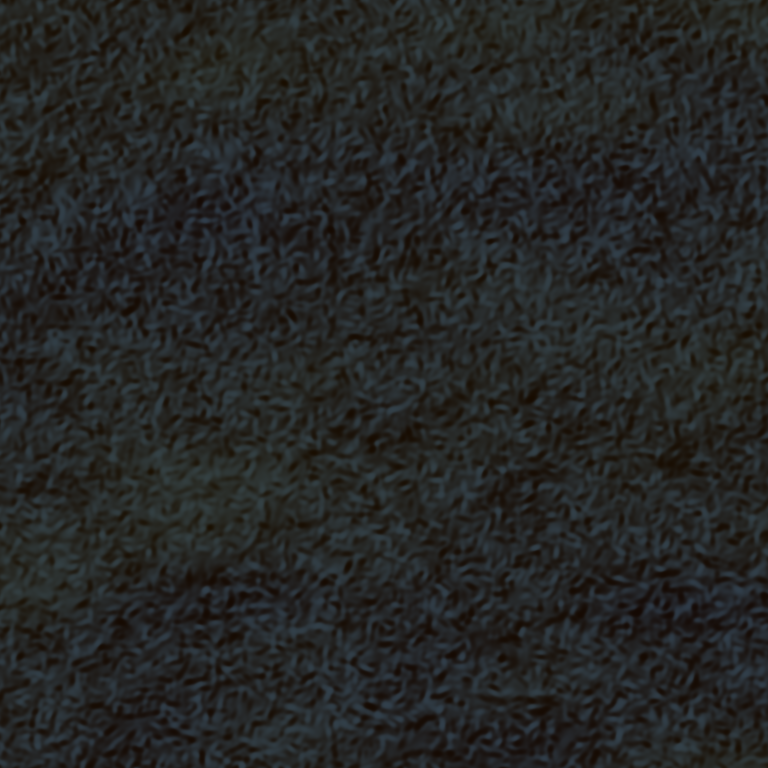
A WebGL 2 fragment shader for this texture:

```glsl
#version 300 es
precision highp float;
// Dark woolly surface: short tangled fibres running from warm black to slate blue.
// Fibres are cellular noise: two signed, slanted strokes per jittered cell, in layers.
// Layered sines add broad, gently rising bands of olive and blue.

uniform vec2 u_resolution;
out vec4 fragColor;

const float TAU = 6.2831853;
const vec2 STROKE_SIZE = vec2(0.40, 0.26);  // along and across, in cells

vec3 hash3(vec2 cell) {
    vec3 q = fract(vec3(cell.xyx) * vec3(0.1031, 0.1030, 0.0973));
    q += dot(q, q.yxz + 33.33);
    return fract((q.xxy + q.yzz) * q.zyx);
}

// One soft stroke; "ring" sets how strongly its flanks turn to the opposite sign.
float stroke(vec2 d, float angle, float ring) {
    float c = cos(angle), s = sin(angle);
    vec2 t = vec2(c * d.x + s * d.y, c * d.y - s * d.x) / STROKE_SIZE;
    float edge = 1.0 - smoothstep(0.7, 1.0, length(d));
    return (1.0 - ring * t.y * t.y) * exp(-0.5 * dot(t, t)) * edge;
}

// Sum of light and dark strokes; the spread of the result is close to one.
float fibres(vec2 p, float angle, float spread, float ring) {
    vec2 cell = floor(p);
    float sum = 0.0;
    for (int j = -1; j <= 1; j++) {
        for (int i = -1; i <= 1; i++) {
            vec2 id = cell + vec2(i, j);
            for (int k = 0; k < 2; k++) {
                vec3 rnd = hash3(id + 173.0 * float(k));
                float turn = spread * (fract(rnd.z * 41.0) - 0.5);
                sum += (2.0 * rnd.z - 1.0) * stroke(p - id - rnd.xy, angle + turn, ring);
            }
        }
    }
    return sum * 2.2 / sqrt(1.0 - ring + 0.75 * ring * ring);
}

// Broad bands: positive is olive, negative is blue.
float bands(vec2 p) {
    float rise = p.y - 0.14 * p.x + 0.03 * sin(TAU * (1.3 * p.x + 0.4 * p.y));
    float wave = cos(TAU * (rise - 0.34) / 0.57);
    float ripple = sin(TAU * (3.1 * rise + 0.7 * p.x)) * sin(TAU * (1.1 * p.x - 0.9 * p.y) + 1.0);
    return 0.55 * wave + 0.3 * ripple;
}

// Linear ramp through the surface colours, tinted by the bands.
vec3 shade(float level, float warmth) {
    vec3 base = vec3(0.145, 0.150, 0.146);
    vec3 slope = vec3(0.023, 0.044, 0.060);
    vec3 tint = vec3(0.008, 0.007, -0.012);
    return max(base + slope * level + tint * warmth, 0.0);
}

void main() {
    vec2 p = gl_FragCoord.xy / min(u_resolution.x, u_resolution.y);

    // The fibres lie flatter towards the bottom.
    float angle = mix(0.5, 1.1, smoothstep(0.2, 0.8, p.y));
    float fine = fibres(p * 70.0 + 19.0, angle, 2.4, 0.65);
    float coarse = fibres(p * 43.0 + 57.0, angle, 2.0, 0.5);

    float clumps = fibres(p * vec2(17.0, 21.0) + 41.0, 0.4, 1.2, 0.2);
    float patches = fibres(p * vec2(5.5, 9.0) + 7.0, 0.3, 0.8, 0.0);
    float warmth = bands(p) + 0.3 * patches;

    float contrast = 1.0 - 0.18 * warmth;
    float level = contrast * (0.88 * fine + 0.45 * coarse);
    level += 0.24 * clumps + 0.16 * patches + 0.22 * warmth;
    level = 2.5 * tanh(level / 2.5);

    fragColor = vec4(shade(level, warmth), 1.0);
}
```
